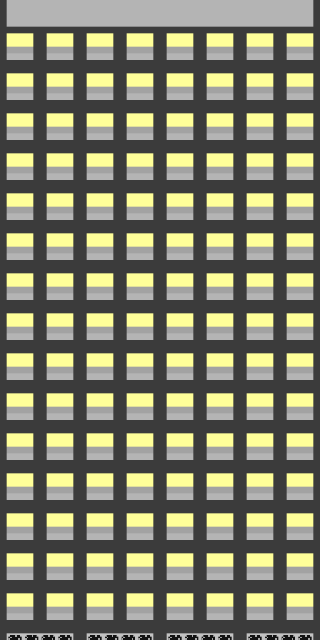
This pattern is drawn by a WebGL 2 fragment shader. Its source:

```glsl
#version 300 es
precision highp float;

uniform vec2 u_resolution;
out vec4 outColor;

// Smooth coverage of the rectangle from lo to hi
float box(vec2 p, vec2 lo, vec2 hi, vec2 pixel) {
    vec2 cover = clamp(min(p - lo, hi - p) / pixel + 0.5, 0.0, 1.0);
    return cover.x * cover.y;
}

// Blocky specks from layered sines
float specks(vec2 cell) {
    float wave = sin(cell.x * 2.3 + cell.y * 1.7) + sin(cell.x * 1.1 - cell.y * 3.9);
    return step(1.15, wave);
}

void main() {
    // Facade grid: 48 by 96 units, y running down from the roof
    vec2 grid = vec2(48.0, 96.0);
    vec2 pixel = grid / u_resolution;
    vec2 p = gl_FragCoord.xy * pixel;
    p.y = grid.y - p.y;

    vec3 wall = vec3(0.23);
    vec3 lightGrey = vec3(0.706);
    vec3 midGrey = vec3(0.635);
    vec3 glow = vec3(1.0, 1.0, 0.6);
    vec3 color = wall;

    // Roof band
    color = mix(color, lightGrey, box(p, vec2(1.0, -1.0), vec2(47.0, 4.0), pixel));

    // Windows: 8 columns and 15 rows, lit above and grey below
    vec2 cell = mod(p - vec2(0.0, 4.0), 6.0);
    vec3 pane = mix(glow, midGrey, clamp((cell.y - 3.0) / pixel.y + 0.5, 0.0, 1.0));
    pane = mix(pane, lightGrey, clamp((cell.y - 4.0) / pixel.y + 0.5, 0.0, 1.0));
    float rows = step(4.0, p.y) * step(p.y, 94.0);
    color = mix(color, pane, rows * box(cell, vec2(1.0), vec2(5.0), pixel));

    // Four ground-floor strips, each holding four dark notched panels
    vec2 strip = vec2(mod(p.x, 12.0) - 1.0, p.y - 95.0);
    vec2 panel = vec2(mod(strip.x, 2.5), strip.y);
    float dark = max(box(panel, vec2(0.25, 0.5), vec2(2.25, 2.0), pixel),
                     box(panel, vec2(0.5, 0.25), vec2(2.0, 2.0), pixel));
    vec3 ground = mix(vec3(0.76), vec3(0.07), dark);
    ground = mix(ground, vec3(0.8), 0.8 * dark * specks(floor(panel * 4.0)));
    color = mix(color, ground, box(strip, vec2(0.0), vec2(10.0, 2.0), pixel));

    outColor = vec4(color, 1.0);
}
```
